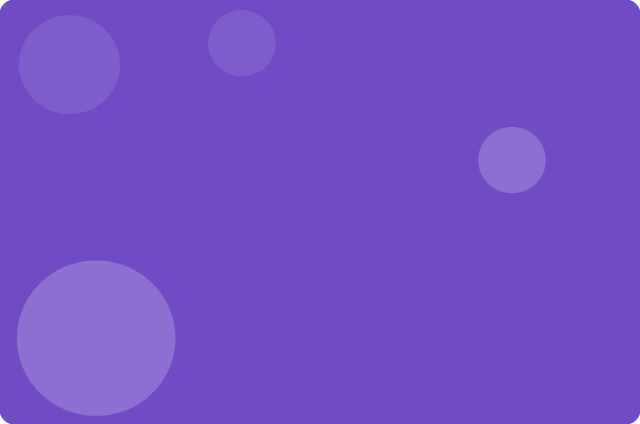
This background is drawn by a Shadertoy shader. Its source:

```glsl
// A flat violet card with rounded corners on white, carrying four pale,
// translucent discs. Each shape is a distance function in units of the canvas
// height, turned into a smooth mask and blended over the card.

const vec3 WHITE = vec3(1.0);
const vec3 VIOLET = vec3(0.443, 0.290, 0.776);
const float FAINT = 0.10;         // opacity of the upper discs
const float CLEAR = 0.20;         // opacity of the brighter discs
const float DISC_SQUASH = 0.98;   // disc height over disc width
const float CORNER_RADIUS = 0.034;

// Signed distance to a box centred at the origin with rounded corners.
float roundedBox(vec2 p, vec2 halfSize, float radius) {
    vec2 q = abs(p) - halfSize + radius;
    return length(max(q, 0.0)) + min(max(q.x, q.y), 0.0) - radius;
}

// Approximate signed distance to a slightly flattened disc.
float flatDisc(vec2 p, float radius, float squash) {
    return length(p / vec2(1.0, squash)) - radius;
}

// Coverage of a shape, smoothed over about one pixel.
float coverage(float dist, float pixel) {
    return clamp(0.5 - dist / pixel, 0.0, 1.0);
}

void mainImage(out vec4 fragColor, in vec2 fragCoord) {
    float pixel = 1.0 / iResolution.y;
    vec2 canvas = vec2(iResolution.x / iResolution.y, 1.0);
    vec2 p = fragCoord * pixel;

    // Discs: centre as a fraction of the canvas, radius, opacity
    vec4 discs[4] = vec4[4](
        vec4(0.1085, 0.8476, 0.1191, FAINT),
        vec4(0.3780, 0.8980, 0.0797, FAINT),
        vec4(0.8000, 0.6224, 0.0797, CLEAR),
        vec4(0.1503, 0.2024, 0.1870, CLEAR)
    );

    vec3 color = VIOLET;
    for (int i = 0; i < 4; i++) {
        vec4 disc = discs[i];
        float dist = flatDisc(p - disc.xy * canvas, disc.z, DISC_SQUASH);
        color = mix(color, WHITE, disc.w * coverage(dist, pixel));
    }

    // Card outline
    vec2 halfCanvas = 0.5 * canvas;
    float card = roundedBox(p - halfCanvas, halfCanvas, CORNER_RADIUS);
    color = mix(WHITE, color, coverage(card - 0.5 * pixel, pixel));

    fragColor = vec4(color, 1.0);
}
```
